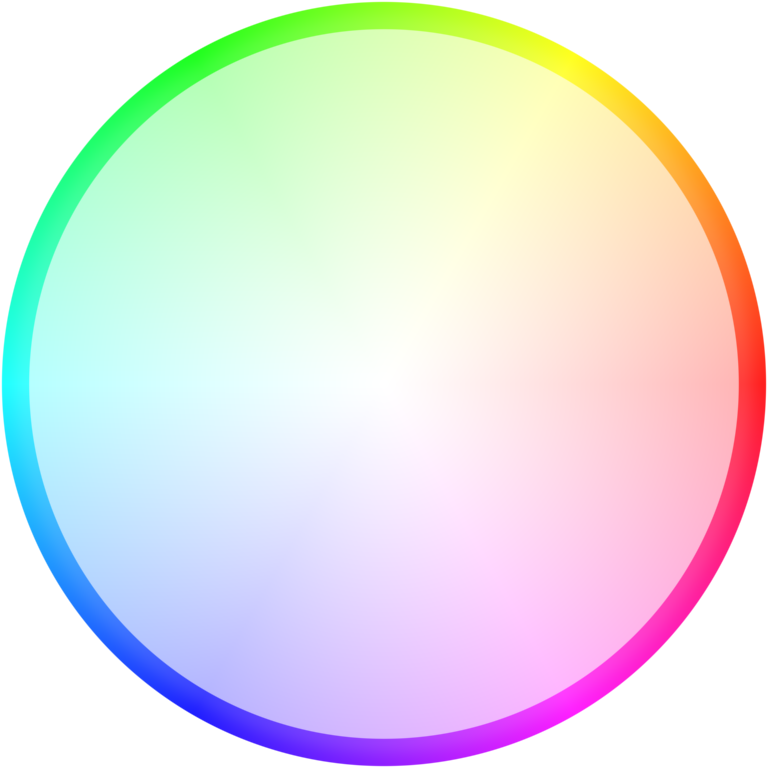
Give the GLSL for this background, as a three.js fragment shader.

```glsl
// A pale hue wheel with a vivid rim on a white ground.
varying vec2 vUv;

const float TAU = 6.2831853;
const vec2 CENTER = vec2(0.5);
const float OUTER_RADIUS = 0.4975;
const float INNER_RADIUS = 0.462;
const float EDGE_SOFTNESS = 0.0012;
const float DISC_SATURATION = 0.29;
const float DISC_FALLOFF = 1.15;
const float RIM_SATURATION_INNER = 0.76;
const float RIM_SATURATION_OUTER = 0.88;
const vec3 GROUND_COLOR = vec3(1.0);

// Fully saturated colour for a hue in turns.
vec3 hueColor(float hue) {
  vec3 sector = mod(hue * 6.0 + vec3(0.0, 4.0, 2.0), 6.0);
  return clamp(abs(sector - 3.0) - 1.0, 0.0, 1.0);
}

// Smooth coverage of a centred disc.
float discMask(float distanceToCenter, float radius) {
  return 1.0 - smoothstep(radius - EDGE_SOFTNESS, radius + EDGE_SOFTNESS, distanceToCenter);
}

void main() {
  vec2 offset = vUv - CENTER;
  float radius = length(offset);

  // Hue runs counter-clockwise from red at the right; the centre has none.
  float hue = radius > 0.00001 ? atan(offset.y, offset.x) / TAU : 0.0;
  vec3 pureColor = hueColor(hue);

  // The disc fades to white at its centre; the rim deepens outward.
  float discSaturation = DISC_SATURATION * pow(radius / INNER_RADIUS, DISC_FALLOFF);
  float rimSaturation = mix(RIM_SATURATION_INNER, RIM_SATURATION_OUTER,
                            smoothstep(INNER_RADIUS, OUTER_RADIUS, radius));
  float saturation = mix(rimSaturation, discSaturation, discMask(radius, INNER_RADIUS));
  vec3 wheelColor = mix(vec3(1.0), pureColor, saturation);

  // Place the wheel on the ground.
  vec3 color = mix(GROUND_COLOR, wheelColor, discMask(radius, OUTER_RADIUS));
  gl_FragColor = vec4(color, 1.0);
}
```
